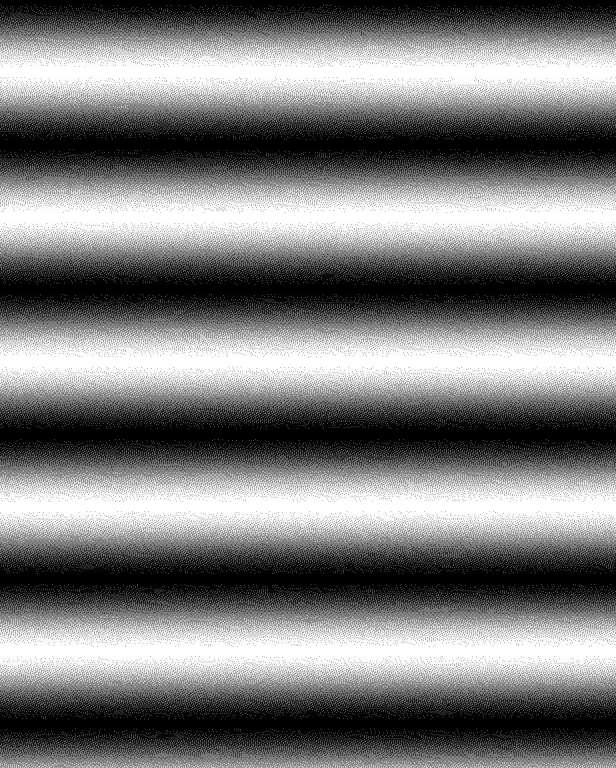
Write a Shadertoy shader that draws this background.

```glsl
// Horizontal sine bands from black to white, drawn as a very fine dither.

const float BANDS = 5.305;      // dark-to-dark repeats down the canvas
const float ROWS = 1152.0;      // dither cells down the canvas
const float LINEAR = 0.13;      // share of straight ramp mixed into the sine
const float SOLID = 0.018;      // tones this near either end carry no dots
const float GRAIN = 0.6;        // strength of the dots over the smooth tone
const float JITTER = 0.08;      // irregularity of single dots
const float DRIFT = 0.8;        // slow wander of the dot rows
const vec2 DRIFT_SCALE = vec2(0.045, 0.11);
const vec2 DOT_STEP = vec2(0.75488, 0.56984); // low-discrepancy lattice
const int SAMPLES = 6;          // edge smoothing, per axis
const vec3 INK = vec3(0.0);
const vec3 PAPER = vec3(1.0);
const float TAU = 6.28319;

float hash(vec2 p) {
    vec3 q = fract(vec3(p.xyx) * 0.1031);
    q += dot(q, q.yzx + 33.33);
    return fract((q.x + q.y) * q.z);
}

float valueNoise(vec2 p) {
    vec2 i = floor(p), f = fract(p);
    f = f * f * (3.0 - 2.0 * f);
    return mix(mix(hash(i), hash(i + vec2(1, 0)), f.x),
               mix(hash(i + vec2(0, 1)), hash(i + vec2(1, 1)), f.x), f.y);
}

// Brightness of the bands, with a dark crest at the top edge
float bandTone(float depth) {
    float phase = BANDS * depth;
    float wave = 0.5 - 0.5 * cos(TAU * phase);
    float ramp = 1.0 - abs(2.0 * fract(phase) - 1.0);
    float tone = mix(wave, ramp, LINEAR);
    return tone < SOLID ? 0.0 : tone > 1.0 - SOLID ? 1.0 : tone;
}

// Checkerboard at mid grey, thinning to evenly spaced dots at the extremes
float threshold(vec2 cell) {
    float parity = mod(cell.x + cell.y, 2.0);
    vec2 diagonal = floor(0.5 * vec2(cell.x + cell.y, cell.x - cell.y));
    float order = dot(diagonal, DOT_STEP)
                + JITTER * (hash(cell) - 0.5)
                + DRIFT * valueNoise(cell * DRIFT_SCALE);
    return 0.5 * (parity + fract(order));
}

// Tone of the dithered cell under a point; the point is in canvas heights
float dither(vec2 p) {
    vec2 cell = floor(p * ROWS);
    float tone = bandTone((cell.y + 0.5) / ROWS);
    float dotted = tone <= 0.0 ? 0.0 : step(threshold(cell), tone);
    return mix(tone, dotted, GRAIN);
}

void mainImage(out vec4 fragColor, in vec2 fragCoord) {
    float coverage = 0.0;
    for (int j = 0; j < SAMPLES; j++) {
        for (int i = 0; i < SAMPLES; i++) {
            vec2 offset = (vec2(i, j) + 0.5) / float(SAMPLES) - 0.5;
            vec2 p = (fragCoord + offset) / iResolution.y;
            coverage += dither(vec2(p.x, 1.0 - p.y));
        }
    }
    coverage /= float(SAMPLES * SAMPLES);
    fragColor = vec4(mix(INK, PAPER, coverage), 1.0);
}
```
